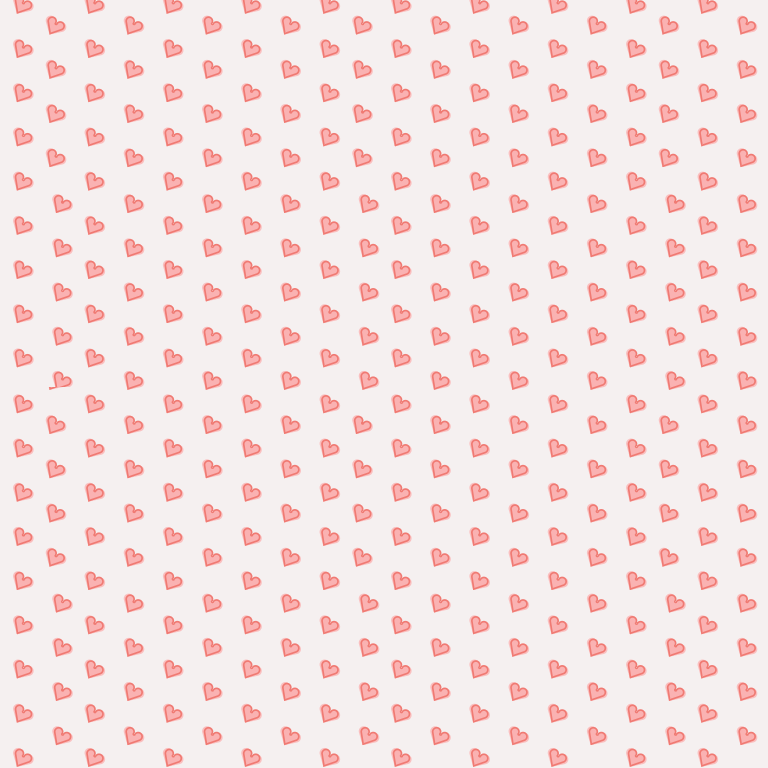
Write a WebGL 2 fragment shader that draws this pattern.

```glsl
#version 300 es
precision highp float;

#define UNITS 768.0              // design units per canvas height
#define TILE vec2(306.5, 399.5)  // block of 8 columns by 9 rows
#define PITCH vec2(39.17, 44.2)  // heart spacing inside a block
#define FIRST vec2(95.0, 4.0)    // first heart, measured from the top left
#define ODD_DROP 199.3           // vertical offset of odd columns
#define SEAM_SHIFT 6.5           // sideways slip of the last column
#define SEAM_CUT 7.2             // height of the cut through the torn heart
#define STROKE 1.7

uniform vec2 u_resolution;
out vec4 fragColor;

const vec3 PAPER = vec3(0.96, 0.94, 0.94);
const vec3 HALO = vec3(0.98, 0.75, 0.75);
const vec3 INK = vec3(0.94, 0.48, 0.45);
const vec3 BLUSH = vec3(0.98, 0.70, 0.70);

// Signed distance to an upright heart with its tip at the origin:
// two mirrored lobes joined to a small round tip by straight sides
float heart(vec2 p, vec2 lobe, float radius) {
    const float tipRadius = 0.5;
    p.x = abs(p.x);
    float len = length(lobe);
    vec2 dir = lobe / len;
    vec2 q = vec2(p.x * dir.y - p.y * dir.x, dot(p, dir));
    float s = (tipRadius - radius) / len;
    float c = sqrt(1.0 - s * s);
    float along = dot(q, vec2(-s, c));
    if (p.y > lobe.y || along > c * len) return length(p - lobe) - radius;
    float side = along < 0.0 ? length(q) - tipRadius
                             : dot(q, vec2(c, s)) - tipRadius;
    return max(side, -length(p - vec2(0.0, lobe.y)));
}

float coverage(float d, float pixel) {
    return clamp(0.5 - d / pixel, 0.0, 1.0);
}

void main() {
    float pixel = UNITS / u_resolution.y;
    vec2 pos = vec2(gl_FragCoord.x, u_resolution.y - gl_FragCoord.y) * pixel;

    // Column, then row, inside the block
    vec2 g = pos - FIRST + 0.5 * PITCH;
    vec2 block, cell;
    block.x = floor(g.x / TILE.x);
    g.x -= block.x * TILE.x;
    cell.x = min(floor(g.x / PITCH.x), 7.0);
    g.y -= ODD_DROP * mod(cell.x, 2.0);
    block.y = floor(g.y / TILE.y);
    g.y -= block.y * TILE.y;
    cell.y = min(floor(g.y / PITCH.y), 8.0);
    vec2 local = g - (cell + 0.5) * PITCH;

    // The last column slips sideways in its lower rows
    if (cell.x == 7.0) {
        bool torn = block == vec2(-1.0, 0.0) && cell.y == 4.0;
        if (cell.y > 4.0 || (torn && local.y > SEAM_CUT)) local.x += SEAM_SHIFT;
    }

    // Lean the heart to the right around its tip
    vec2 rel = vec2(local.x + 6.3, 9.2 - local.y);
    const vec2 axis = vec2(0.515, 0.857);
    vec2 p = vec2(dot(rel, vec2(axis.y, -axis.x)), dot(rel, axis));

    // Wide pale halo, outline, then fill
    float halo = heart(p, vec2(6.2, 11.9), 4.95);
    float body = heart(p, vec2(4.67, 12.2), 4.8);
    vec3 color = mix(PAPER, HALO, coverage(halo, pixel));
    color = mix(color, INK, coverage(body, pixel));
    color = mix(color, BLUSH, coverage(body + STROKE, pixel));
    fragColor = vec4(color, 1.0);
}
```
